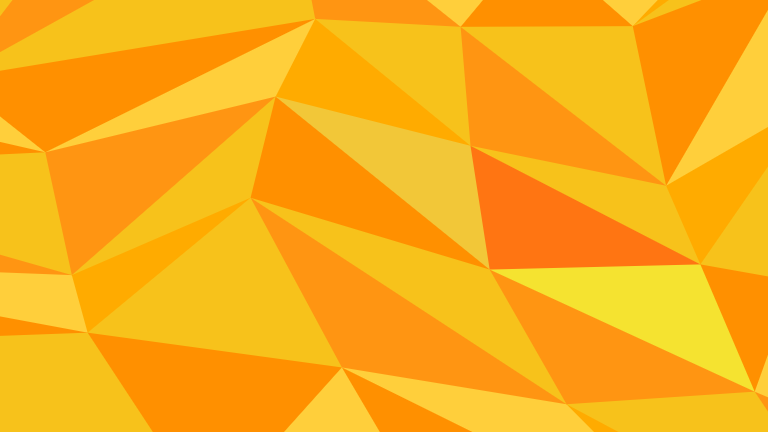
Reproduce this background procedurally as a Shadertoy shader.

```glsl
vec2 hash22(vec2 p) {
    vec3 q = fract(p.xyx * vec3(0.1031, 0.1030, 0.0973));
    q += dot(q, q.yzx + 33.33);
    return fract((q.xx + q.yz) * q.zy);
}

float cross2(vec2 u, vec2 v) {
    return u.x * v.y - u.y * v.x;
}

// Jittered lattice: columns narrow to the right and bend, rows grow taller
vec2 meshVertex(vec2 id) {
    vec2 jitter = vec2(0.2385, 0.221) * (hash22(id + 17.0) - 0.5);
    float raised = 0.09 * step(abs(mod(id.x, 3.0) - 1.0), 0.5);
    float y = 0.68 + (id.y - 2.2) * (0.25 + 0.02 * id.x) + raised + jitter.y;
    float column = 0.02 + id.x * (0.685 - 0.06 * id.x);
    float bend = 0.5 * (y - 0.65) * (y - 0.65) - 0.12 * (y - 0.5);
    return vec2(column + bend + jitter.x, y);
}

float insideEdge(vec2 p, vec2 a, vec2 b) {
    return cross2(b - a, p - a) / max(length(b - a), 1e-4);
}

// Antialiased coverage of a counter-clockwise triangle
float triangleCoverage(vec2 p, vec2 a, vec2 b, vec2 c) {
    float inside = min(insideEdge(p, a, b), min(insideEdge(p, b, c), insideEdge(p, c, a)));
    return clamp(0.5 + inside * iResolution.y, 0.0, 1.0);
}

vec3 yellowShade(float rank) {
    if (rank > 0.95) return vec3(0.96, 0.89, 0.19);
    if (rank > 0.82) return vec3(1.00, 0.81, 0.23);
    if (rank > 0.75) return vec3(0.95, 0.78, 0.22);
    if (rank > 0.60) return vec3(1.00, 0.81, 0.23);
    return vec3(0.97, 0.76, 0.105);
}

vec3 orangeShade(float rank) {
    if (rank > 0.97) return vec3(1.00, 0.46, 0.07);
    if (rank > 0.73) return vec3(1.00, 0.67, 0.00);
    if (rank > 0.35) return vec3(1.00, 0.585, 0.07);
    return vec3(1.00, 0.565, 0.00);
}

void mainImage(out vec4 fragColor, in vec2 fragCoord) {
    vec2 p = fragCoord / iResolution.y;
    vec4 sum = vec4(vec3(0.97, 0.76, 0.105), 1.0) * 1e-4;

    for (int j = -2; j <= 4; j++)
    for (int i = -1; i <= 4; i++) {
        vec2 id = vec2(i, j);
        vec2 a = meshVertex(id);
        vec2 b = meshVertex(id + vec2(1, 0));
        vec2 c = meshVertex(id + vec2(1, 1));
        vec2 d = meshVertex(id + vec2(0, 1));

        // Every third column prefers the rising diagonal, the others the falling one
        float smallestAC = min(cross2(b - a, c - a), cross2(c - a, d - a));
        float smallestBD = min(cross2(b - a, d - a), cross2(c - b, d - b));
        bool rising = mod(id.x, 3.0) < 0.5;
        bool splitAC = rising ? smallestAC > min(smallestBD, 0.015)
                              : smallestBD <= min(smallestAC, 0.015);

        float lower = triangleCoverage(p, a, b, splitAC ? c : d);
        float upper = triangleCoverage(p, splitAC ? a : b, c, d);

        // Evenly spread ranks keep the shade proportions steady
        float rank = fract(dot(id, vec2(0.755, 0.57)) + 0.47);
        vec3 yellow = yellowShade(rank);
        vec3 orange = orangeShade(fract(rank + 0.43));

        // Swapping sides with the diagonal keeps neighbours in contrast
        sum += lower * vec4(rising ? yellow : orange, 1.0);
        sum += upper * vec4(rising ? orange : yellow, 1.0);
    }

    fragColor = vec4(sum.rgb / sum.a, 1.0);
}
```
